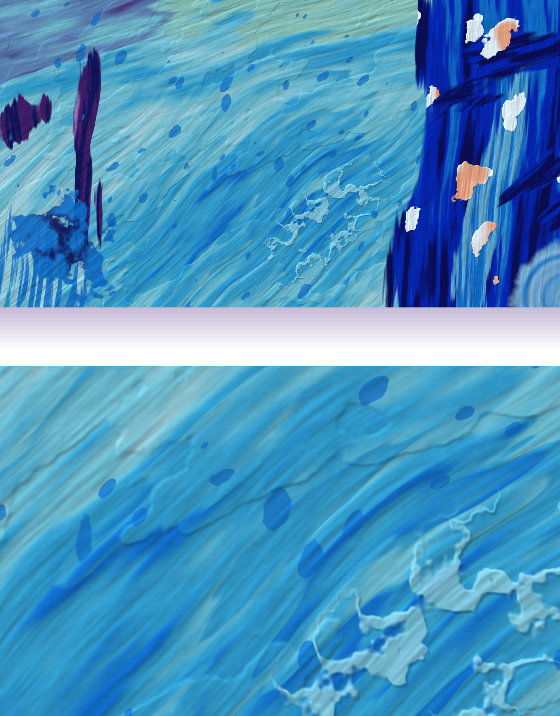
Top, the full canvas; bottom, a detail of the centre.
Give the GLSL for this texture, as a Shadertoy shader.

```glsl
// Thick knife-painted abstract in aqua, ultramarine and plum above a lavender strip.
const vec3 PALE = vec3(0.58, 0.77, 0.82);
const vec3 AQUA = vec3(0.41, 0.71, 0.79);
const vec3 TEAL = vec3(0.18, 0.58, 0.76);
const vec3 AZURE = vec3(0.06, 0.41, 0.75);
const vec3 ULTRA = vec3(0.02, 0.14, 0.67);
const vec3 NAVY = vec3(0.04, 0.05, 0.32);
const vec3 PLUM = vec3(0.24, 0.08, 0.38);
const vec3 MAUVE = vec3(0.62, 0.48, 0.72);
const vec3 SLATE = vec3(0.33, 0.46, 0.66);
const vec3 SAGE = vec3(0.55, 0.73, 0.64);
const vec3 CHALK = vec3(0.84, 0.9, 0.94);
const vec3 CORAL = vec3(0.85, 0.6, 0.48);
const vec3 LAVENDER = vec3(0.77, 0.73, 0.84);
const float STRIP = 0.122;  // height of the lower strip
const float STEEP = 0.74;   // stroke angles
const float FLAT = 0.3;
const float UPRIGHT = 1.5;
const float RELIEF = 2.1;   // strength of the paint relief
const float REACH = 0.0035; // reach of the relief lighting
const float CELL = 0.13;    // spacing of scattered dabs

float hash(vec2 p) {
  vec3 q = fract(p.xyx * 0.1031);
  q += dot(q, q.yzx + 33.33);
  return fract((q.x + q.y) * q.z);
}
float noise(vec2 p) {
  vec2 i = floor(p), f = fract(p);
  f = f * f * (3.0 - 2.0 * f);
  return mix(mix(hash(i), hash(i + vec2(1, 0)), f.x),
             mix(hash(i + vec2(0, 1)), hash(i + vec2(1, 1)), f.x), f.y);
}
float fbm(vec2 p) {
  float sum = 0.0, gain = 0.53;
  for (int i = 0; i < 4; i++) {
    sum += gain * noise(p + 40.0);
    p = p * 2.03 + 17.3;
    gain *= 0.5;
  }
  return sum;
}
vec2 turn(vec2 p, float a) {
  float c = cos(a), s = sin(a);
  return vec2(c * p.x + s * p.y, c * p.y - s * p.x);
}
float streaks(vec2 p, float angle, float along, float across) {
  vec2 q = turn(p, angle);
  q.y += 0.05 * noise(q * 4.0 + 9.0);
  return fbm(q * vec2(along, across));
}
// Ragged elliptical stroke mask
float daub(vec2 p, float x, float y, float len, float wide, float angle, float fray) {
  vec2 q = turn(p - vec2(x, y), angle) / vec2(len, wide);
  return 1.0 - smoothstep(-0.1, 0.1, length(q) - 1.0 + fray);
}
// Small torn dabs, one chance per cell
float dabs(vec2 p, float size, float rough) {
  float mask = 0.0;
  for (int k = 0; k < 9; k++) {
    vec2 cell = floor(p / CELL) + vec2(k % 3, k / 3) - 1.0;
    vec2 c = (cell + vec2(hash(cell + 3.1), hash(cell + 7.7))) * CELL;
    float r = size * (0.4 + hash(cell + 5.3));
    float m = daub(p, c.x, c.y, 1.6 * r, 0.8 * r, 0.5 + hash(cell + 1.9), rough);
    mask = max(mask, m * step(hash(cell + 11.0), 0.36));
  }
  return mask;
}
// Paint colour in rgb, thickness in a
vec4 paint(vec2 p) {
  float upper = smoothstep(0.55, 0.85, p.y);
  float sweep = mix(streaks(p, STEEP, 3.0, 19.0), streaks(p, FLAT, 3.0, 15.0), upper);
  float bristle = mix(streaks(p, STEEP, 7.0, 85.0), streaks(p, FLAT, 7.0, 70.0), upper);
  float vert = streaks(p, UPRIGHT, 3.0, 28.0);
  float hair = streaks(p, UPRIGHT, 6.0, 95.0);
  float clump = fbm(p * 22.0);
  float fray = (vert - 0.5) * 3.0, drag = (sweep - 0.5) * 3.0, rough = (clump - 0.5) * 4.0;
  float plate = smoothstep(0.49, 0.515, streaks(p, 0.55, 4.0, 9.0) + 0.04 * rough);

  // Aqua field, diagonal teal sweep, azure gashes, pale clots
  float teal = daub(p, 0.64, 0.42, 0.52, 0.2, STEEP, drag);
  float gash = daub(p, 0.98, 0.36, 0.38, 0.15, STEEP, drag * 1.6);
  float tone = 0.27 + 0.28 * teal + 0.26 * gash + 0.43 * drag + 0.55 * (bristle - 0.5) - 0.09 * plate;
  vec3 col = mix(PALE, AQUA, smoothstep(0.0, 0.27, tone));
  col = mix(col, TEAL, smoothstep(0.27, 0.56, tone));
  col = mix(col, AZURE, smoothstep(0.6, 0.85, tone));
  float clots = daub(p, 0.92, 0.36, 0.26, 0.11, 0.8, rough * 0.7) * smoothstep(0.49, 0.54, clump);
  col = mix(col, mix(AQUA, PALE, bristle), clots * 0.85);

  // Sage top, slate and plum left side
  col = mix(col, mix(SAGE, AQUA, bristle * 0.6), 0.85 * daub(p, 0.83, 0.98, 0.42, 0.1, -0.06, drag));
  vec3 dusk = mix(SLATE, PLUM, smoothstep(0.5, 0.68, sweep + 0.25 * (bristle - 0.5)));
  dusk = mix(AQUA, dusk, smoothstep(0.25, 0.48, sweep));
  col = mix(col, dusk, 0.9 * daub(p, 0.16, 0.94, 0.36, 0.15, 0.45, drag));
  float plum = max(daub(p, 0.24, 0.68, 0.17, 0.055, 1.3, fray), daub(p, 0.05, 0.65, 0.13, 0.05, 0.5, fray));
  plum = max(plum, daub(p, 0.24, 0.46, 0.13, 0.04, UPRIGHT, fray));
  vec3 bruise = mix(PLUM, NAVY, smoothstep(0.45, 0.6, hair));
  col = mix(col, mix(bruise, MAUVE, smoothstep(0.56, 0.7, vert)), plum * 0.95);
  float corner = daub(p, 0.06, 0.2, 0.18, 0.12, 2.1, fray);
  col = mix(col, mix(AZURE, PALE, smoothstep(0.4, 0.62, hair)), corner * 0.85);
  float pool = daub(p, 0.17, 0.31, 0.13, 0.1, 2.3, rough * 0.5);
  col = mix(col, mix(AZURE, NAVY, smoothstep(0.48, 0.72, clump)), pool * 0.9);

  // Ultramarine right side: upright strokes, navy arcs, pale swirl
  float edge = 1.14 + 0.08 * smoothstep(0.2, 0.75, p.y);
  float right = smoothstep(-0.008, 0.008, p.x - edge + 0.047 * fray);
  float shade = 0.53 * fray + 0.8 * (hair - 0.5);
  vec3 deep = mix(ULTRA, NAVY, smoothstep(0.06, 0.4, shade));
  deep = mix(deep, AZURE, smoothstep(0.04, 0.35, -shade));
  float stripe = max(daub(p, 1.36, 0.3, 0.32, 0.055, 1.45, fray), daub(p, 1.46, 0.57, 0.15, 0.05, 1.35, fray));
  deep = mix(deep, mix(AZURE, AQUA, smoothstep(0.35, 0.65, hair)), stripe * 0.85);
  float arcs = max(daub(p, 1.48, 0.82, 0.25, 0.085, 0.4, drag), daub(p, 1.55, 0.49, 0.13, 0.09, 0.6, drag));
  deep = mix(deep, mix(NAVY, ULTRA, smoothstep(0.4, 0.62, bristle)), arcs);
  float radius = length(p - vec2(1.62, 0.15));
  float swirl = 1.0 - smoothstep(0.14, 0.165, radius + 0.012 * rough);
  deep = mix(deep, mix(AZURE, PALE, noise(vec2(radius * 75.0, p.y * 5.0))), swirl * 0.9);
  float chips = dabs(p, 0.024, rough);
  deep = mix(deep, mix(CHALK, CORAL, smoothstep(0.6, 0.75, noise(p * 11.0))), chips);
  col = mix(col, AZURE, 0.7 * dabs(p * 1.9 + 5.0, 0.014, rough));
  float height = 0.28 * sweep + 0.3 * mix(bristle, hair, right) + 0.24 * clump
    + 0.07 * plate * (1.0 - right) + 0.1 * clots + 0.08 * chips * right;
  return vec4(mix(col, deep, right), height);
}
void mainImage(out vec4 fragColor, in vec2 fragCoord) {
  vec2 p = fragCoord / iResolution.y;
  vec4 here = paint(p);
  float slope = here.a - paint(p + REACH * vec2(-0.6, 0.8)).a;
  vec3 col = here.rgb * (1.0 + clamp(RELIEF * slope, -0.25, 0.2));
  vec3 strip = mix(vec3(1), LAVENDER, clamp(p.y / STRIP, 0.0, 1.0));
  float blur = 0.7 / iResolution.y;
  col = mix(strip, col, smoothstep(STRIP - blur, STRIP + blur, p.y));
  fragColor = vec4(col, 1.0);
}
```
